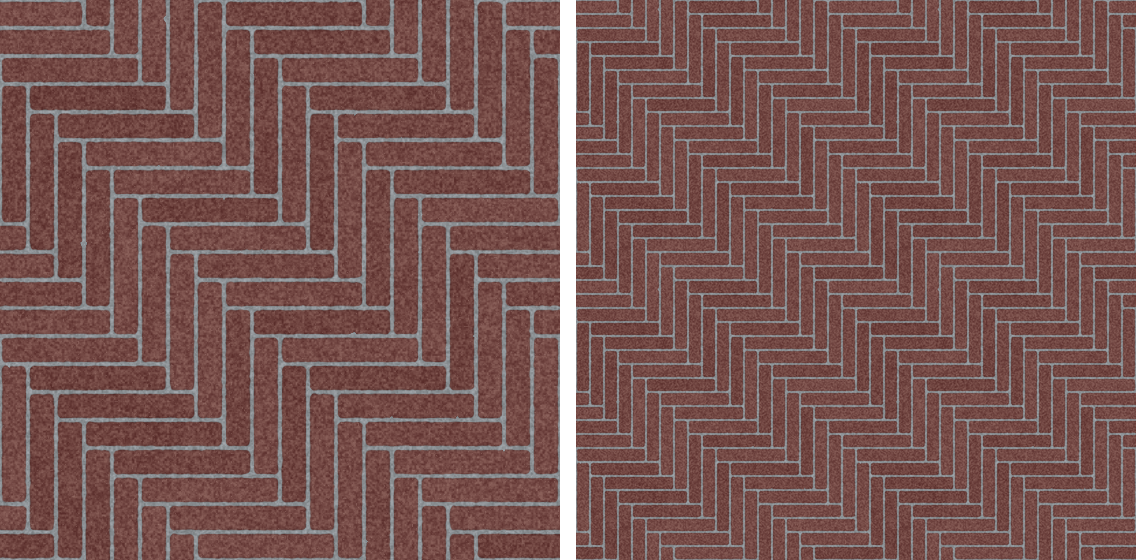
Left: one tile. Right: repeated 2 by 2.
This texture is drawn by a three.js fragment shader. Its source:

```glsl
// Red brick paving in a 5:1 herringbone with pale grey mortar, on a 20 x 20 cell grid.
// Each cell's diagonal index tells which brick covers it; a rounded box distance
// shapes the brick, and wrapping noise roughens its edge and grains both surfaces.

varying vec2 vUv;

const float CELLS = 20.0;          // brick widths across the tile
const float BRICK_LENGTH = 5.0;    // in cells
const float DIAGONAL_SHIFT = 2.0;  // places the zigzag
const float MORTAR_WIDTH = 0.145;  // in cells
const float CORNER_RADIUS = 0.15;
const float EDGE_SOFTNESS = 0.026;
const float EDGE_WOBBLE = 0.055;
const float CHIP_DEPTH = 0.16;
const float BRICK_VARIATION = 0.035;
const float GRAIN_CONTRAST = 1.35;

const vec3 BRICK_DARK = vec3(0.365, 0.190, 0.180);
const vec3 BRICK_LIGHT = vec3(0.525, 0.360, 0.335);
const vec3 SPECK_COLOR = vec3(0.62, 0.47, 0.44);
const vec3 MORTAR_DARK = vec3(0.47, 0.49, 0.50);
const vec3 MORTAR_LIGHT = vec3(0.64, 0.66, 0.68);

float hash(vec2 p) {
  vec3 q = fract(vec3(p.xyx) * 0.1031);
  q += dot(q, q.yzx + 33.33);
  return fract((q.x + q.y) * q.z);
}

// Value noise that wraps after a whole number of lattice steps
float tileNoise(vec2 uv, float freq, float seed) {
  vec2 p = uv * freq;
  vec2 f = fract(p);
  vec2 a = mod(floor(p), freq);
  vec2 b = mod(a + 1.0, freq);
  f = f * f * (3.0 - 2.0 * f);
  return mix(mix(hash(a + seed), hash(vec2(b.x, a.y) + seed), f.x),
             mix(hash(vec2(a.x, b.y) + seed), hash(b + seed), f.x), f.y);
}

float roundedBox(vec2 p, vec2 halfSize, float radius) {
  vec2 d = abs(p) - halfSize + radius;
  return length(max(d, 0.0)) + min(max(d.x, d.y), 0.0) - radius;
}

// Position from the brick centre (xy, long axis first) and brick id (zw)
vec4 herringbone(vec2 p) {
  vec2 cell = floor(p);
  vec2 f = p - cell;
  float k = floor(mod(cell.x - cell.y + DIAGONAL_SHIFT + 0.5, 2.0 * BRICK_LENGTH));
  vec2 center = vec2(0.5 * BRICK_LENGTH, 0.5);
  if (k < BRICK_LENGTH) {
    return vec4(vec2(k + f.x, f.y) - center, mod(cell - vec2(k, 0.0), CELLS));
  }
  float step = 2.0 * BRICK_LENGTH - 1.0 - k;
  return vec4(vec2(step + f.y, f.x) - center,
              mod(cell - vec2(0.0, step), CELLS) + 50.0);
}

void main() {
  // Rows are counted downward from the top edge
  vec4 brick = herringbone(vec2(vUv.x, 1.0 - vUv.y) * CELLS);
  float brickTone = hash(brick.zw + 7.0) - 0.5;

  // Brick outline with a rough edge and a few chips
  vec2 halfSize = 0.5 * (vec2(BRICK_LENGTH, 1.0) - MORTAR_WIDTH);
  float dist = roundedBox(brick.xy, halfSize, CORNER_RADIUS);
  float wobble = 0.65 * tileNoise(vUv, 100.0, 11.0) + 0.35 * tileNoise(vUv, 220.0, 23.0);
  float chip = smoothstep(0.94, 1.0, tileNoise(vUv, 60.0, 37.0));
  dist += (wobble - 0.5) * EDGE_WOBBLE + chip * CHIP_DEPTH * smoothstep(-0.2, 0.0, dist);

  // Shared grain at two scales, plus broad mottling
  float fine = tileNoise(vUv, 410.0, 41.0);
  float grain = 0.6 * tileNoise(vUv, 240.0, 53.0) + 0.4 * fine;
  float mottle = tileNoise(vUv, 24.0, 67.0) - 0.5;

  // Brick face: grain, pale specks, tone per brick, darker rim
  float tone = 0.53 + (grain - 0.5) * GRAIN_CONTRAST + 0.12 * mottle;
  vec3 brickColor = mix(BRICK_DARK, BRICK_LIGHT, clamp(tone, 0.0, 1.0));
  float speck = smoothstep(0.86, 1.0, tileNoise(vUv, 300.0, 79.0));
  brickColor = mix(brickColor, SPECK_COLOR, 0.45 * speck);
  brickColor += BRICK_VARIATION * brickTone;
  brickColor *= 1.0 - 0.08 * smoothstep(-0.09, 0.0, dist);

  // Mortar: sandy grain, shaded where it meets the brick
  vec3 mortarColor = mix(MORTAR_DARK, MORTAR_LIGHT, clamp(0.5 + (grain - 0.5) * 1.2, 0.0, 1.0));
  mortarColor *= 0.90 + 0.10 * smoothstep(0.0, 0.05, dist);

  float mortar = smoothstep(-EDGE_SOFTNESS, EDGE_SOFTNESS, dist);
  gl_FragColor = vec4(mix(brickColor, mortarColor, mortar), 1.0);
}
```
